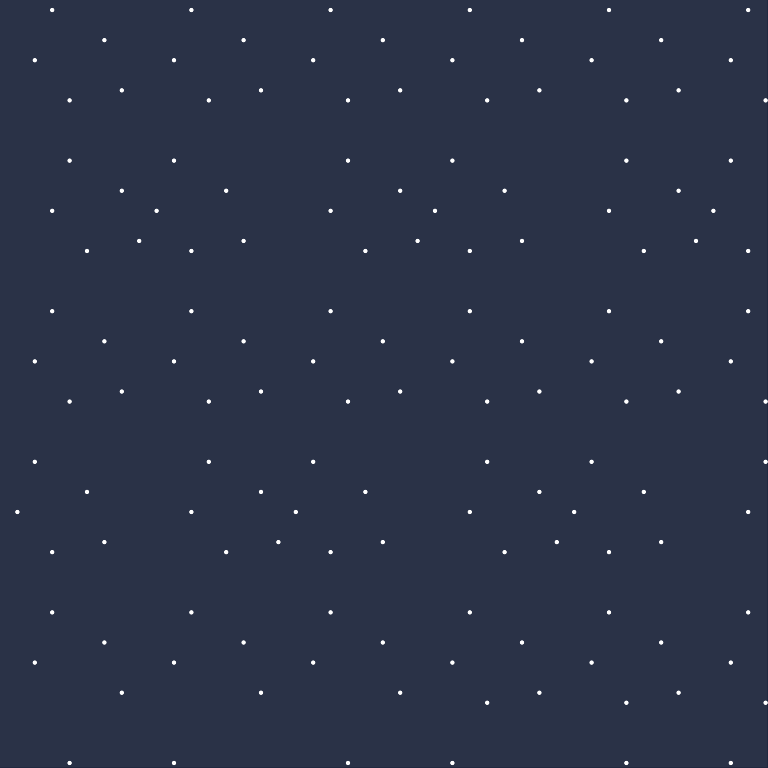
Reproduce this pattern procedurally as a WebGL 2 fragment shader.

```glsl
#version 300 es
precision highp float;
// Small white dots in staggered five-dot clusters on a dark slate-blue ground.

#define GRID vec2(44.138, 76.5)          // lattice steps across and down
#define ROW_STEPS 15.0                   // lattice steps between cluster rows
#define PERIOD 16.0                      // lattice steps per horizontal repeat
#define DOT_RADIUS 0.0028
#define EDGE_WIDTH 0.0012
#define GROUND vec3(0.165, 0.197, 0.280)
#define EDGE_COLOR vec3(0.130, 0.160, 0.250)
#define DOT_COLOR vec3(1.0)

uniform vec2 u_resolution;
out vec4 outColor;

// Dots of one cluster, in lattice steps from its first dot
const vec2 CLUSTER[5] = vec2[5](
    vec2(0.0, 0.0), vec2(3.0, 3.0), vec2(-1.0, 5.0), vec2(4.0, 8.0), vec2(1.0, 9.0));

// Start columns of the two clusters in each repeat
vec2 clusterStarts(float row) {
    if (mod(row, 2.0) < 0.5) return vec2(3.0, 11.0);
    float stagger = mod(row, 4.0) > 2.5 ? 8.0 : 0.0;
    return vec2(4.0, 10.0) + stagger;
}

// Gaps: the left border column, and the lower-left end of one dot line
bool isMissing(vec2 site) {
    bool onBorder = site.x < 0.5;
    bool inGap = abs(site.y - 70.0) < 0.5 && site.x < 26.0;
    return onBorder || inGap;
}

// Distance to the nearest dot, in canvas units
float dotDistance(vec2 uv) {
    vec2 p = uv * GRID;
    float row = floor(p.y / ROW_STEPS);
    vec2 starts = clusterStarts(row);
    float nearest = 1.0;
    for (int i = 0; i < 5; i++) {
        for (int k = 0; k < 2; k++) {
            vec2 site = vec2(starts[k], row * ROW_STEPS + 1.0) + CLUSTER[i];
            site.x += PERIOD * floor((p.x - site.x) / PERIOD + 0.5);
            if (!isMissing(site)) nearest = min(nearest, length((p - site) / GRID));
        }
    }
    return nearest;
}

void main() {
    vec2 uv = gl_FragCoord.xy / u_resolution;
    uv.y = 1.0 - uv.y; // rows count from the top
    float halfPixel = 0.5 / min(u_resolution.x, u_resolution.y);

    // Thin darker line along the right and bottom
    float border = min(1.0 - uv.x, 1.0 - uv.y) - EDGE_WIDTH;
    vec3 color = mix(EDGE_COLOR, GROUND, smoothstep(-halfPixel, halfPixel, border));

    // Dots
    float edge = dotDistance(uv) - DOT_RADIUS;
    color = mix(color, DOT_COLOR, 1.0 - smoothstep(-halfPixel, halfPixel, edge));
    outColor = vec4(color, 1.0);
}
```
